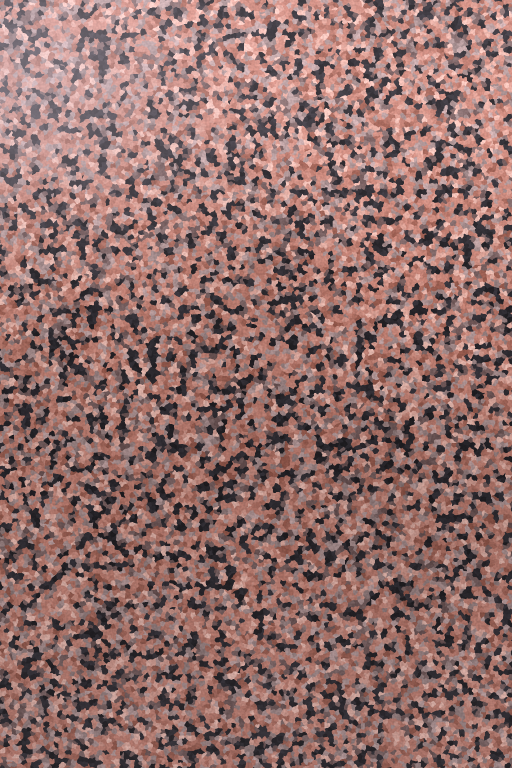
This texture is drawn by a Shadertoy shader. Its source:

```glsl
// Polished pink granite: warped Voronoi grains, each given one mineral.
// Gradient noise sampled at grain centres gathers dark mica into ragged clumps;
// a soft light falloff and a cool glare at the upper left lie over the slab.

#define GRAIN_DENSITY 115.0   // grains across the canvas width
#define CLUMP_DENSITY 52.0    // mica clumps across the width
#define MICA_LEVEL 0.20       // higher means fewer dark grains
#define SMOKY_BAND 0.09       // width of the smoky rim around mica
#define QUARTZ_SHARE 0.24
#define GRAIN_WARP 0.45       // raggedness of the grain borders
#define SPECKLE 0.16          // fine brightness variation
#define LIGHT_LOW 0.88
#define LIGHT_HIGH 1.15
#define GLARE 0.34
#define AA 3                  // samples per pixel side

const vec3 MICA    = vec3(0.16, 0.15, 0.17);
const vec3 SMOKY   = vec3(0.40, 0.31, 0.31);
const vec3 RUSSET  = vec3(0.57, 0.34, 0.29);
const vec3 SALMON  = vec3(0.75, 0.50, 0.45);
const vec3 PALE    = vec3(0.90, 0.72, 0.68);
const vec3 QUARTZ  = vec3(0.65, 0.55, 0.55);
const vec3 COOL_SHEEN = vec3(0.84, 0.79, 0.84);

// Integer hash giving two values in 0..1
vec2 hash2(vec2 cell) {
    uvec2 v = uvec2(ivec2(cell) + 32768);
    v = v * 1664525u + 1013904223u;
    v.x += v.y * 1664525u;
    v.y += v.x * 1664525u;
    v ^= v >> 16u;
    v.x += v.y * 1664525u;
    v.y += v.x * 1664525u;
    v ^= v >> 16u;
    return vec2(v & 65535u) / 65535.0;
}

float cornerSlope(vec2 cell, vec2 offset) {
    float angle = 6.2832 * hash2(cell).x;
    return dot(vec2(cos(angle), sin(angle)), offset);
}

float gradientNoise(vec2 p) {
    vec2 i = floor(p), f = p - i;
    vec2 u = f * f * f * (f * (f * 6.0 - 15.0) + 10.0);
    vec2 e = vec2(1.0, 0.0);
    return mix(mix(cornerSlope(i, f), cornerSlope(i + e, f - e), u.x),
               mix(cornerSlope(i + e.yx, f - e.yx), cornerSlope(i + 1.0, f - 1.0), u.x), u.y);
}

// Finds the nearest grain: its centre (xy) and its lattice cell (zw)
vec4 nearestGrain(vec2 p) {
    vec2 base = floor(p);
    vec4 grain = vec4(0.0);
    float best = 1e5;
    for (int y = -1; y <= 1; y++)
    for (int x = -1; x <= 1; x++) {
        vec2 cell = base + vec2(x, y);
        vec2 centre = cell + hash2(cell);
        float d = dot(centre - p, centre - p);
        if (d < best) { best = d; grain = vec4(centre, cell); }
    }
    return grain;
}

vec3 mineral(vec2 centre, vec2 cell) {
    vec2 pick = hash2(cell + 911.0);
    float clump = gradientNoise(centre * CLUMP_DENSITY)
                + 0.30 * gradientNoise(centre * 13.0 + 40.0)
                + 0.32 * (pick.x - 0.5);
    if (clump > MICA_LEVEL) return MICA * (0.75 + 0.6 * pick.y);
    if (clump > MICA_LEVEL - SMOKY_BAND) return mix(SMOKY, QUARTZ, 0.4 * pick.y);
    if (pick.y < QUARTZ_SHARE) return QUARTZ * (0.85 + 0.3 * pick.x);

    // Feldspar runs from russet through salmon to pale pink
    float tone = 0.5 + 0.75 * gradientNoise(centre * 60.0 + 17.0)
               + 0.65 * (hash2(cell + 377.0).x - 0.5);
    vec3 feldspar = mix(RUSSET, SALMON, smoothstep(0.0, 0.5, tone));
    return mix(feldspar, PALE, smoothstep(0.5, 1.0, tone));
}

vec3 granite(vec2 uv) {
    vec2 p = uv * GRAIN_DENSITY;
    p += GRAIN_WARP * vec2(gradientNoise(p * 1.3), gradientNoise(p * 1.3 + 71.0));
    vec4 grain = nearestGrain(p);
    vec3 stone = mineral(grain.xy / GRAIN_DENSITY, grain.zw);
    return stone * (1.0 + SPECKLE * gradientNoise(uv * 240.0 + 5.0));
}

vec3 illuminate(vec3 stone, vec2 uv, float height) {
    float rise = uv.y / height;
    float light = mix(LIGHT_LOW, LIGHT_HIGH, smoothstep(0.3, 1.0, rise));
    light *= 1.0 + 0.08 * gradientNoise(uv * 3.0 + 9.0);
    vec2 toGlare = (vec2(uv.x, rise) - vec2(0.0, 0.89)) / vec2(0.38, 0.17);
    float sheen = GLARE * exp(-dot(toGlare, toGlare))
                + 0.10 * smoothstep(0.55, 1.0, rise)
                + 0.04 * smoothstep(0.35, 0.0, rise);
    return mix(stone * light, COOL_SHEEN, sheen);
}

void mainImage(out vec4 fragColor, in vec2 fragCoord) {
    // Supersample so grain borders stay smooth
    vec3 stone = vec3(0.0);
    for (int y = 0; y < AA; y++)
    for (int x = 0; x < AA; x++) {
        vec2 jitter = (vec2(x, y) + 0.5) / float(AA) - 0.5;
        stone += granite((fragCoord + jitter) / iResolution.x);
    }
    stone /= float(AA * AA);

    vec2 uv = fragCoord / iResolution.x;
    vec3 color = illuminate(stone, uv, iResolution.y / iResolution.x);
    fragColor = vec4(clamp(color, 0.0, 1.0), 1.0);
}
```
